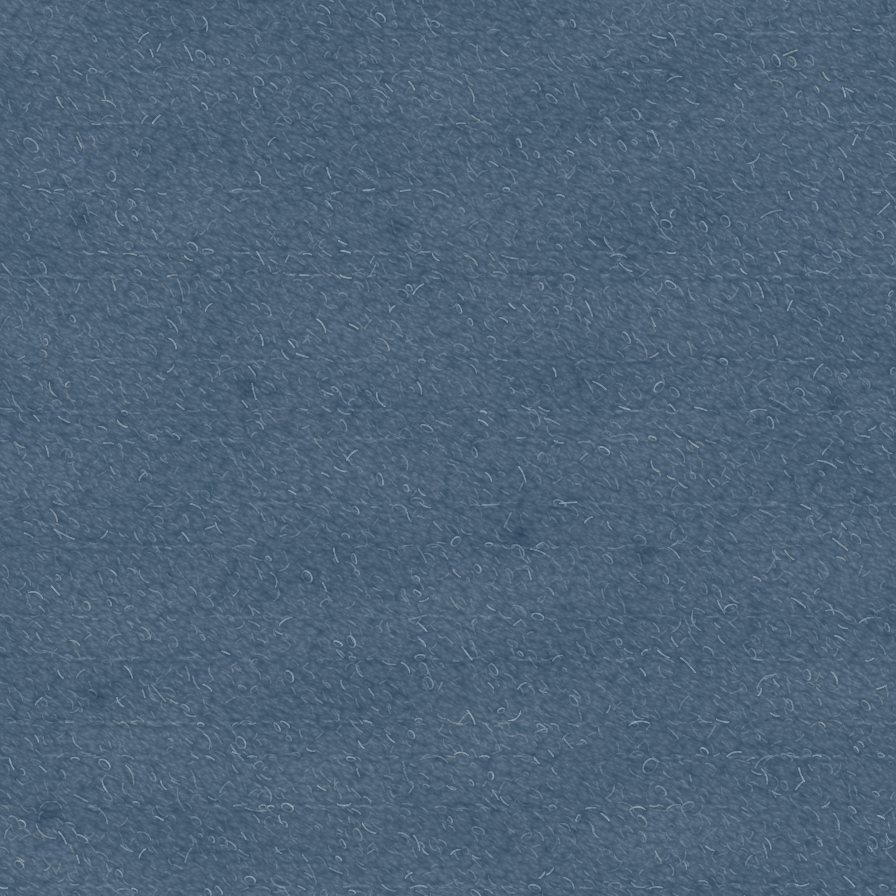
Reproduce this texture procedurally as a WebGL 1 fragment shader.

```glsl
precision highp float;
uniform vec2 u_resolution;

const vec3 BASE_BLUE = vec3(0.304, 0.388, 0.468);
const vec3 LIGHT_STEP = vec3(0.050, 0.050, 0.048);
const vec3 DARK_STEP = vec3(0.043, 0.035, 0.034);
const vec3 WARM_TINT = vec3(0.005, 0.0, -0.007);
const float LINE_HALF_WIDTH = 0.0010;
const float HALO_RADIUS = 0.0034;
const float FINE_CELLS = 86.0;
const float MARK_CELLS = 54.0;
const float LOOP_CELLS = 24.0;
const float SMUDGE_CELLS = 6.0;
const float SEAM_ROWS = 17.0;
const float SEAM_COLUMNS = 9.0;
const float MAIN_ANGLE = -0.85;
const float ANGLE_SPREAD = 1.0;
const float GRAIN_ANGLE = -0.45;
const float COARSE_GRAIN = 2.0;
const float FINE_GRAIN = 2.0;
const float PATCH_CONTRAST = 0.22;

float hash(vec2 p) {
  return fract(sin(dot(p, vec2(127.1, 311.7))) * 43758.545);
}

vec2 hash2(vec2 p) {
  return vec2(hash(p), hash(p + 47.3));
}

vec2 rotate(vec2 p, float angle) {
  float c = cos(angle), s = sin(angle);
  return vec2(c * p.x + s * p.y, c * p.y - s * p.x);
}

// Cellular noise: distance to the nearest scattered point
float cellular(vec2 p) {
  vec2 id = floor(p);
  float nearest = 4.0;
  for (int y = -1; y <= 1; y++) {
    for (int x = -1; x <= 1; x++) {
      vec2 cell = id + vec2(float(x), float(y));
      vec2 d = cell + hash2(cell) - p;
      nearest = min(nearest, dot(d, d));
    }
  }
  return sqrt(nearest);
}

// Distance to the nearest of several unevenly spaced parallel seams
float seamDistance(float x, float count, float seed) {
  float id = floor(x * count);
  float nearest = 1.0;
  for (int i = -1; i <= 1; i++) {
    float k = id + float(i);
    float center = (k + 0.15 + 0.7 * hash(vec2(k, seed))) / count;
    nearest = min(nearest, abs(x - center));
  }
  return nearest;
}

float strokeDistance(vec2 p, float halfLength, float bend) {
  p.y -= bend * (p.x * p.x - 0.3 * halfLength * halfLength);
  return length(vec2(max(abs(p.x) - halfLength, 0.0), p.y));
}

float ringDistance(vec2 p, vec2 radii) {
  float k = length(p / radii);
  return abs(k * (k - 1.0)) / max(length(p / (radii * radii)), 0.001);
}

// Scattered strokes and rings: x is the bright line, y the dark halo
vec2 scatterMarks(vec2 uv, float cells, float size, float density, float ringShare, float seed) {
  vec2 id = floor(uv * cells);
  float aa = 0.5 / min(u_resolution.x, u_resolution.y);
  vec2 result = vec2(0.0);
  for (int y = -1; y <= 1; y++) {
    for (int x = -1; x <= 1; x++) {
      vec2 cell = id + vec2(float(x), float(y));
      vec2 key = cell + seed;
      vec2 center = (cell + 0.1 + 0.8 * hash2(key)) / cells;
      vec2 shape = hash2(key + 11.7);
      vec2 style = hash2(key + 23.9);
      float row = exp(-pow(seamDistance(center.y, SEAM_ROWS, 3.0) / 0.005, 2.0));
      float column = exp(-pow(seamDistance(center.x, SEAM_COLUMNS, 8.0) / 0.008, 2.0));
      float angle = MAIN_ANGLE + (shape.x - 0.5) * ANGLE_SPREAD;
      angle += step(0.86, hash(key + 31.0)) * 1.6;
      angle = mix(angle, (shape.x - 0.5) * 0.7, row * 0.8);
      vec2 q = rotate(uv - center, angle);
      float halfLength = size * mix(0.45, 1.0, shape.y * shape.y);
      float d = strokeDistance(q, halfLength, (style.x - 0.5) * 0.9 / size);
      float lit = 1.0;
      if (hash(key + 5.1) < ringShare) {
        d = ringDistance(q, halfLength * vec2(0.8, mix(0.3, 0.58, style.x)));
        lit = 0.7 + 0.3 * clamp(4.0 * q.y / halfLength, -1.0, 1.0);
      }
      float present = step(hash(key + 71.0), density + 0.2 * row + 0.15 * column);
      float strength = present * mix(0.28, 1.0, style.y * style.y);
      float line = 1.0 - smoothstep(LINE_HALF_WIDTH - aa, LINE_HALF_WIDTH + aa, d);
      float halo = exp(-d * d / (HALO_RADIUS * HALO_RADIUS));
      result = max(result, strength * vec2(line * lit, halo));
    }
  }
  return result;
}

// Rare soft dark spots
float smudges(vec2 uv) {
  vec2 cell = floor(uv * SMUDGE_CELLS);
  vec2 d = fract(uv * SMUDGE_CELLS) - 0.3 - 0.4 * hash2(cell + 91.0);
  return step(0.72, hash(cell + 63.0)) * exp(-dot(d, d) * 190.0);
}

void main() {
  vec2 uv = gl_FragCoord.xy / min(u_resolution.x, u_resolution.y);

  // Brushed grain and broad unevenness
  vec2 grain = rotate(uv + 0.002 * sin(uv.yx * vec2(61.0, 47.0)), GRAIN_ANGLE);
  float tone = -0.2 + COARSE_GRAIN * (0.47 - cellular(grain * vec2(66.0, 140.0)));
  tone += FINE_GRAIN * (0.47 - cellular(grain * vec2(150.0, 290.0) + 19.0));
  float patches = sin(uv.x * 17.0 + 2.0 * sin(uv.y * 11.0)) * sin(uv.y * 23.0 + sin(uv.x * 13.0));
  tone += PATCH_CONTRAST * (patches + 0.6 * sin(uv.y * 41.0 + 2.0 * sin(uv.x * 5.0)));

  // Thin broken seams
  float wobble = 0.0012 * sin(uv.x * 190.0 + 3.0 * sin(uv.x * 57.0));
  float row = seamDistance(uv.y + wobble, SEAM_ROWS, 3.0);
  float broken = smoothstep(-0.2, 0.9, sin(uv.x * 43.0 + 4.0 * sin(uv.x * 19.0 + uv.y * 31.0)));
  tone += 0.9 * broken * exp(-pow(row / 0.0015, 2.0));
  tone -= 0.3 * exp(-pow((row - 0.004) / 0.002, 2.0));

  // Layers of marks, from small and faint to large and sparse
  vec2 fine = scatterMarks(uv, FINE_CELLS, 0.0068, 0.8, 0.12, 7.0);
  vec2 marks = scatterMarks(uv, MARK_CELLS, 0.0092, 0.58, 0.27, 131.0);
  vec2 loops = scatterMarks(uv, LOOP_CELLS, 0.0135, 0.28, 0.4, 277.0);
  float light = max(2.7 * fine.x, max(5.4 * marks.x, 5.6 * loops.x));
  float shade = max(0.9 * fine.y, max(1.3 * marks.y, 1.4 * loops.y));
  tone += light - shade - 1.6 * smudges(uv);

  vec3 color = BASE_BLUE + max(tone, 0.0) * LIGHT_STEP + min(tone, 0.0) * DARK_STEP;
  color += WARM_TINT * light * smoothstep(0.1, 0.7, patches);
  gl_FragColor = vec4(color, 1.0);
}
```
